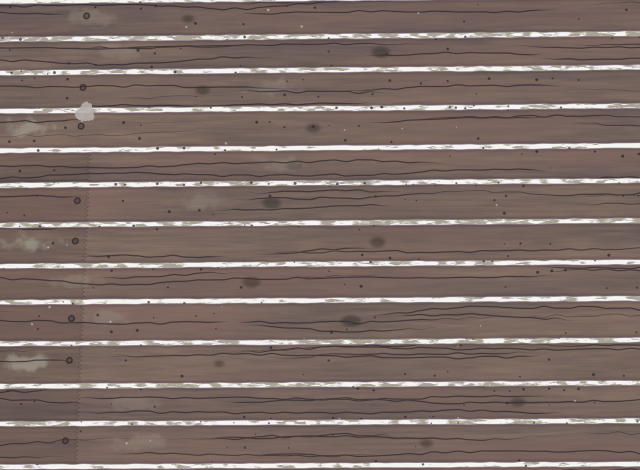
Reproduce this texture procedurally as a Shadertoy shader.

```glsl
// Weathered brown deck boards with bright gaps, cracks, nails, scuffs and grit.

const vec3 WOOD_LIGHT = vec3(0.53, 0.445, 0.395);
const vec3 WOOD_DARK = vec3(0.40, 0.35, 0.34);
const vec3 WOOD_RED = vec3(0.50, 0.395, 0.37);
const vec3 CRACK = vec3(0.20, 0.17, 0.18);
const vec3 GAP = vec3(0.96, 0.96, 0.94);
const vec3 GRIME = vec3(0.66, 0.64, 0.58);
const vec3 LILAC = vec3(0.78, 0.73, 0.77);
const vec3 VIOLET = vec3(0.51, 0.42, 0.53);

// Boards come in groups of three (wide, narrow, wide) that grow downwards.
const float GROUP_TOP = 0.0035;
const float GROUP_SIZE = 0.2283;
const float GROUP_GROWTH = 0.0048;
const float NARROW_START = 0.35;
const float NARROW_END = 0.655;
const float GAP_HALF = 0.0053;
const float TILT_TOP = 0.0095;
const float TILT_BOTTOM = 0.0045;
const vec2 STAIN_POS = vec2(0.182, 0.241);
const float STAIN_RADIUS = 0.021;

float hash(vec2 p) {
    return fract(sin(dot(p, vec2(127.1, 311.7))) * 43758.5453);
}

float noise(vec2 p) {
    vec2 i = floor(p), f = fract(p);
    f = f * f * (3.0 - 2.0 * f);
    return mix(mix(hash(i), hash(i + vec2(1, 0)), f.x),
               mix(hash(i + vec2(0, 1)), hash(i + vec2(1, 1)), f.x), f.y);
}

float fbm(vec2 p) {
    float sum = 0.0, amp = 0.5;
    for (int i = 0; i < 4; i++) {
        sum += amp * noise(p);
        p = p * 2.03 + 17.3;
        amp *= 0.5;
    }
    return sum / 0.9375;
}

// Coverage of a shape from its signed distance.
float fill(float d) {
    float soft = 0.75 / iResolution.y;
    return 1.0 - smoothstep(-soft, soft, d);
}

// Scattered dots, at most one in each cell.
float specks(vec2 p, float cells, float density, float radius) {
    vec2 id = floor(p * cells);
    vec2 centre = 0.3 + 0.4 * vec2(hash(id + 3.1), hash(id + 8.7));
    float size = radius * (0.5 + hash(id + 5.3));
    return step(hash(id), density) * fill(length(fract(p * cells) - centre) / cells - size);
}

void mainImage(out vec4 fragColor, in vec2 fragCoord) {
    vec2 p = vec2(fragCoord.x, iResolution.y - fragCoord.y) / iResolution.y;

    // Board layout: index, position v across the board, distance to its edge
    float y = p.y + p.x * mix(TILT_TOP, TILT_BOTTOM, p.y);
    float group = (sqrt(GROUP_SIZE * GROUP_SIZE + 4.0 * GROUP_GROWTH * (y - GROUP_TOP))
                   - GROUP_SIZE) / (2.0 * GROUP_GROWTH);
    float f = fract(group);
    float afterFirst = step(NARROW_START, f), afterNarrow = step(NARROW_END, f);
    float narrow = afterFirst - afterNarrow;
    float board = 3.0 * floor(group) + afterFirst + afterNarrow;
    float start = afterFirst * NARROW_START + afterNarrow * (NARROW_END - NARROW_START);
    float end = mix(mix(NARROW_START, NARROW_END, afterFirst), 1.0, afterNarrow);
    float scale = GROUP_SIZE + 2.0 * GROUP_GROWTH * group;
    float height = (end - start) * scale;
    float v = (f - start) / (end - start);
    float edge = min(v, 1.0 - v) * height;
    vec2 q = vec2(p.x, y) + board * vec2(3.7, 0.0);

    // Wood tone and grain
    float warp = 0.012 * noise(q * vec2(4.0, 16.0));
    float fine = fbm(vec2(q.x * 14.0, (y + warp) * 170.0));
    float broad = fbm(q * vec2(3.0, 20.0));
    float split = narrow * step(2.0, board);
    float tone = 0.55 + 0.9 * (fine - 0.5) + 0.9 * (broad - 0.5) + 0.25 * (hash(vec2(board, 4.0)) - 0.5);
    tone += 0.25 * split * (0.5 - smoothstep(0.35, 0.5, v)) - 0.3 * (1.0 - smoothstep(0.05, 0.3, y));
    vec3 col = mix(WOOD_DARK, WOOD_LIGHT, tone);
    col = mix(col, WOOD_RED, 0.5 * smoothstep(0.4, 0.7, fbm(q * vec2(2.0, 7.0) + 31.0)));

    // Knots and finger joint
    vec2 knot = vec2(p.x - 0.35 - 0.9 * hash(vec2(board, 9.0)), (v - 0.5) * height);
    col *= 1.0 - 0.25 * (1.0 - smoothstep(0.3, 1.0, length(knot / vec2(0.022, 0.014)) + broad - 0.5));
    float joint = p.x - 0.205 + 0.045 * y + 0.016 * (abs(fract(y * 110.0) - 0.5) - 0.25);
    float jointed = step(4.0, board);
    col *= 1.0 - jointed * (0.07 * fill(joint) + 0.18 * fill(abs(joint) - 0.001));

    // Pale scuffs, strongest on the first board of each group
    float first = step(1.0, board) * (1.0 - afterFirst);
    vec2 scuff = vec2(p.x - mix(0.12 + hash(vec2(board, 2.0)) * 0.5, 0.06, first), (v - 0.43) * height);
    float worn = 1.0 - smoothstep(0.3, 1.0, length(scuff / vec2(0.065, 0.022)) + 1.4 * (fbm(p * 45.0) - 0.5));
    col = mix(col, GRIME, worn * mix(0.25, 0.6, first));

    // Long cracks; the narrow boards split near the middle
    float crack = 0.0;
    for (float k = 0.0; k < 4.0; k++) {
        float seed = board * 7.0 + k * 23.0;
        float main_ = split * step(k, 0.5);
        float line = mix(0.12 + 0.76 * hash(vec2(board, k)), 0.43, main_);
        line += 0.2 * (noise(vec2(p.x * 4.0, seed)) - 0.5) + 0.06 * (noise(vec2(p.x * 38.0, seed)) - 0.5);
        float open = smoothstep(0.48, 0.7, noise(vec2(p.x * 3.0, seed + 11.0)) + 0.2 * main_);
        crack = max(crack, open * fill(abs(v - line) * height - 0.0013 * open));
    }
    col = mix(col, CRACK, 0.8 * crack);

    // Nails on the wide boards, grit everywhere
    float nail = length(vec2(p.x - 0.186 + 0.05 * y, (v - 0.4) * height));
    col = mix(col, CRACK, (1.0 - narrow) * (0.7 * fill(abs(nail - 0.006) - 0.0015) + 0.35 * fill(nail - 0.006)));
    col = mix(col, CRACK, 0.8 * specks(p, 32.0, 0.16, 0.0022));
    col = mix(col, LILAC, 0.7 * specks(p + 5.0, 24.0, 0.05, 0.0018));

    // Bright gaps with grime and a violet fringe
    float gapId = board + step(0.5, v);
    float d = edge - GAP_HALF - 0.0016 * (noise(vec2(p.x * 45.0, gapId * 5.0 + step(0.5, v))) - 0.5);
    col *= 1.0 - 0.15 * (1.0 - smoothstep(0.0, 0.009, d));
    col = mix(col, VIOLET, 0.65 * (1.0 - smoothstep(0.0, 0.003, d)));
    float dirt = smoothstep(0.5, 0.75, fbm(p * vec2(50.0, 150.0)) + 0.22 * (hash(vec2(gapId, 6.0)) - 0.4));
    vec3 gapCol = mix(mix(GAP, LILAC, smoothstep(-0.002, 0.0, d)), GRIME, dirt);
    gapCol = mix(gapCol, CRACK, 0.75 * specks(p + 2.0, 55.0, 0.15, 0.0022));
    col = mix(col, gapCol, fill(d));

    // Pale crusty stain
    float stain = length(p - STAIN_POS) - STAIN_RADIUS - 0.02 * (fbm(p * 70.0) - 0.5);
    col = mix(col, mix(GRIME, LILAC, fbm(p * 120.0)), 0.9 * fill(stain));

    fragColor = vec4(clamp(col, 0.0, 1.0), 1.0);
}
```
